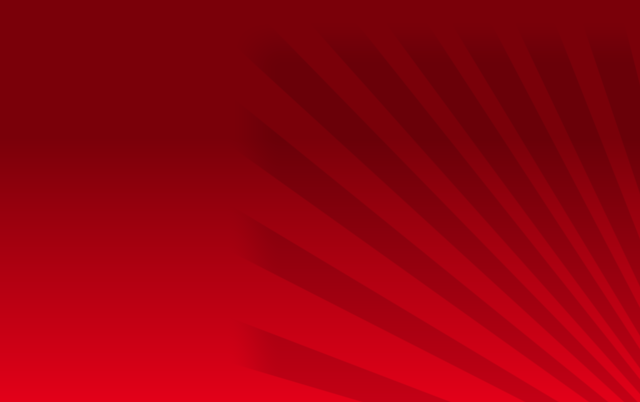
Give the GLSL for this background, as a Shadertoy shader.

```glsl
// Red backdrop: a vertical gradient from deep crimson down to bright red,
// crossed by darker rays that fan out of a hub beyond the lower right corner.
// Rays are angular wedges in a loop; they fade out at the left and the top.

const vec3 CRIMSON = vec3(0.48, 0.0, 0.037);
const vec3 BRIGHT_RED = vec3(0.89, 0.0, 0.095);
const vec2 HUB = vec2(1.863, -0.284);   // in canvas heights
const int RAY_COUNT = 9;
const float RAY_SHADE = 0.135;

// Flat crimson above, brightening evenly to the lower edge
vec3 backdrop(float y) {
    return mix(BRIGHT_RED, CRIMSON, clamp(y / 0.655, 0.0, 1.0));
}

// Direction of a ray; the spacing widens away from the middle of the fan
float rayAngle(float t) {
    return radians(49.9 + t * (5.5 + t * (-0.235 + t * 0.085)));
}

// Outer rays are slightly broader
float rayHalfWidth(float t) {
    return radians(1.6 + 0.04 * t * t);
}

// Coverage of a wedge, with its edge measured as arc length
float wedge(float angle, float radius, float center, float halfWidth, float blur) {
    float edge = (abs(angle - center) - halfWidth) * radius;
    return 1.0 - smoothstep(-blur, blur, edge);
}

// Combined coverage of all rays seen from the hub
float rayFan(vec2 p, vec2 hub, float blur) {
    vec2 d = p - hub;
    float angle = atan(d.y, -d.x);
    float radius = length(d);
    float cover = 0.0;
    for (int i = 0; i < RAY_COUNT; i++) {
        float t = float(i) - 0.5 * float(RAY_COUNT - 1);
        cover = max(cover, wedge(angle, radius, rayAngle(t), rayHalfWidth(t), blur));
    }
    return cover;
}

// Soft fade toward the left and upper ends of the rays
float rayFade(vec2 p) {
    float left = smoothstep(0.565, 0.70, p.x);
    float top = 1.0 - smoothstep(0.83, 0.96, p.y);
    return left * top;
}

void mainImage(out vec4 fragColor, in vec2 fragCoord) {
    vec2 p = fragCoord / iResolution.y;
    float blur = max(0.002, 1.0 / iResolution.y);

    // Gradient, then shaded rays
    vec3 color = backdrop(p.y);
    color *= 1.0 - RAY_SHADE * rayFan(p, HUB, blur) * rayFade(p);

    fragColor = vec4(color, 1.0);
}
```
